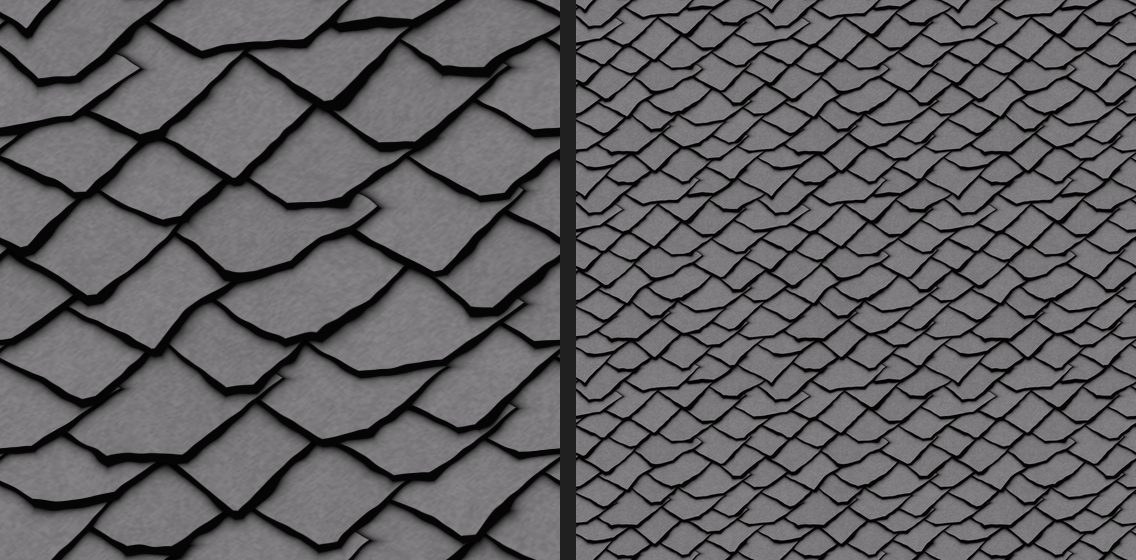
Left, the tile; right, the same tile 3 across and 3 down.
Give the GLSL for this texture, as a Shadertoy shader.

```glsl
// Overlapping dark grey slate shingles, laid diagonally, with thick black edges and soft shadows.

float hash(vec2 p) {
    vec3 v = fract(vec3(p.xyx) * 0.1031);
    v += dot(v, v.yzx + 33.33);
    return fract((v.x + v.y) * v.z);
}

// Value noise that wraps after "period" cells
float noise(vec2 p, float period) {
    vec2 i = floor(p), f = fract(p);
    f = f * f * (3.0 - 2.0 * f);
    vec2 a = mod(i, period), b = mod(i + 1.0, period);
    return mix(mix(hash(a), hash(vec2(b.x, a.y)), f.x),
               mix(hash(vec2(a.x, b.y)), hash(b), f.x), f.y);
}

// Fine woven grain in the coordinates of one shingle
vec3 slateFace(vec2 local, float seed) {
    vec2 g = local + 4.0 + floor(seed * 40.0);
    float grain = 0.5 * noise(g * vec2(38.0, 22.0), 4096.0)
                + 0.3 * noise(g * vec2(21.0, 47.0), 4096.0)
                + 0.2 * noise(g * 7.0, 4096.0);
    float shade = 0.485 + 0.10 * (grain - 0.5) + 0.02 * (seed - 0.5);
    return shade * vec3(1.005, 0.99, 1.005);
}

void mainImage(out vec4 fragColor, in vec2 fragCoord) {
    vec2 uv = fragCoord / iResolution.xy;
    float soft = max(0.0013, 0.8 / iResolution.y);

    // Bend the edges a little, coarsely and finely
    vec2 p = uv;
    p += 0.022 * (vec2(noise(uv * 9.0, 9.0), noise(uv * 9.0 + 4.0, 9.0)) - 0.5);
    p += 0.004 * (vec2(noise(uv * 40.0, 40.0), noise(uv * 40.0 + 17.0, 40.0)) - 0.5);
    float ragged = 0.65 + 0.7 * noise(uv * 26.0, 26.0);

    // Skewed grid with whole numbers of repeats: 35 shingles
    vec2 q = vec2(4.0 * p.x - 5.0 * p.y, 3.0 * p.x + 5.0 * p.y);
    vec2 home = floor(q);
    vec3 color = vec3(0.03, 0.02, 0.02);

    // Paint from the lowest shingle to the topmost
    for (int i = 1; i >= -1; i--)
    for (int j = -1; j <= 1; j++) {
        vec2 cell = home + vec2(i, j);
        vec2 local = q - cell;

        // Wrapped identity of the shingle
        vec2 id = floor(mod(vec2(5.0 * (cell.x + cell.y), 4.0 * cell.y - 3.0 * cell.x) + 0.5, 35.0));
        float h1 = hash(id + 3.1), h2 = hash(id + 51.7);
        float h3 = hash(id + 97.3), h4 = hash(id + 140.9);
        vec2 overhang = 0.12 + vec2(0.45, 0.42) * vec2(h1 * h1, h2 * h2);

        // Tilted lower edges, cut corner and hidden upper edges
        float right = local.x - 1.0 - overhang.x - 0.22 * (h3 - 0.5) * (local.y - 0.5);
        float left = -local.y - overhang.y + 0.2 * (h4 - 0.5) * (local.x - 0.5);
        float corner = (right + left + h3 * 0.9 * (overhang.x + overhang.y)) / 10.0;
        right /= 6.4;
        left /= 5.83;
        float upper = max((-0.15 - local.x) / 6.4, (local.y - 1.15) / 5.83);
        float face = max(max(right, left), max(corner, upper));

        // Thickness tapers away from the lower corner
        float rightWidth = 0.017 * ragged * (1.0 - 0.65 * clamp(local.y, 0.0, 1.0));
        float leftWidth = 0.012 * ragged * (0.4 + 0.6 * clamp(local.x, 0.0, 1.0));
        float side = max(max(right - rightWidth, left - leftWidth),
                         max(corner - 0.015 * ragged, upper - 0.001));

        color *= 1.0 - 0.8 * exp(-max(side, 0.0) / 0.0065);
        color = mix(color, vec3(0.025, 0.02, 0.02), smoothstep(soft, -soft, side));
        color = mix(color, slateFace(local, h4), smoothstep(soft, -soft, face));
    }

    fragColor = vec4(color, 1.0);
}
```
